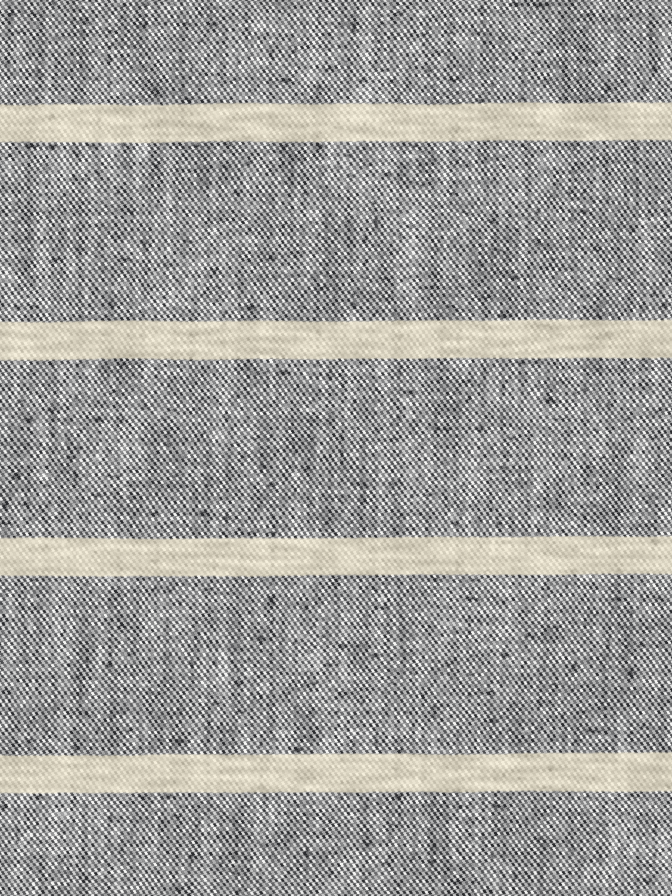
Write a WebGL 1 fragment shader that draws this texture.

```glsl
precision highp float;
// Plain-woven cloth: pale warp over dark weft, crossed by four cream bands.
// A product of cosines makes the checkered weave; gradient noise bends the
// threads and adds streaks, slubs, flecks and uneven wear.

uniform vec2 u_resolution;

const float PI = 3.14159265;

// Layout, in fractions of the canvas
const vec2 THREADS = vec2(216.0, 230.0);   // warp ends across, weft picks up
const float BAND_PERIOD = 0.242;
const float BAND_FIRST = 0.137;            // centre of the lowest band
const float BAND_HALF = 0.0212;
const float BAND_SOFT = 0.0016;
const float BAND_WAVER = 0.0022;
const float BAND_TILT = 0.002;

// Thread character
const float THREAD_BEND = 0.75;            // in thread widths
const float STITCH_LEAN = 0.16;
const float STITCH_SHARP = 0.34;           // smaller is crisper
const float WARP_STREAK = 0.20;
const float WEFT_STREAK = 0.16;
const float BLOTCH = 0.10;
const float GRAIN = 0.24;
const float FLECK = 0.36;
const float CREASE = 0.12;

// Colours
const vec3 DARK_WEFT = vec3(0.235, 0.238, 0.248);
const vec3 PALE_WARP = vec3(0.925, 0.925, 0.920);
const vec3 CREAM_SHADE = vec3(0.665, 0.640, 0.570);
const vec3 CREAM_LIGHT = vec3(0.935, 0.910, 0.835);

float hash(vec2 p) {
  vec3 q = fract(vec3(p.xyx) * 0.1031);
  q += dot(q, q.yzx + 33.33);
  return fract((q.x + q.y) * q.z);
}

vec2 gradient(vec2 cell) {
  float angle = 2.0 * PI * hash(cell);
  return vec2(cos(angle), sin(angle));
}

float noise(vec2 p) {
  vec2 i = floor(p), f = fract(p);
  vec2 w = f * f * f * (f * (f * 6.0 - 15.0) + 10.0);
  vec2 e = vec2(1.0, 0.0);
  float low = mix(dot(gradient(i), f),
                  dot(gradient(i + e.xy), f - e.xy), w.x);
  float high = mix(dot(gradient(i + e.yx), f - e.yx),
                   dot(gradient(i + e.xx), f - e.xx), w.x);
  return mix(low, high, w.y);
}

// Coverage of the repeating cream bands, with slightly wavering edges
float bandMask(vec2 uv) {
  float y = uv.y - BAND_FIRST - BAND_TILT * (uv.x - 0.5);
  y += BAND_WAVER * noise(vec2(uv.x * 7.0, uv.y * 9.0));
  y += 0.5 * BAND_WAVER * noise(vec2(uv.x * 90.0, uv.y * 20.0));
  float d = abs(mod(y + 0.5 * BAND_PERIOD, BAND_PERIOD) - 0.5 * BAND_PERIOD);
  return 1.0 - smoothstep(-BAND_SOFT, BAND_SOFT, d - BAND_HALF);
}

// Signed weave height: positive on warp stitches, negative on weft stitches
float weave(vec2 q) {
  q.x += STITCH_LEAN * sin(2.0 * PI * q.y);
  float s = cos(PI * q.x) * cos(PI * q.y);
  float crisp = s * (1.0 + STITCH_SHARP) / (abs(s) + STITCH_SHARP);
  vec2 cell = floor(q + 0.5);
  float gain = mix(0.5, 1.15, hash(cell + 17.0));
  float tint = (hash(cell + 71.0) - 0.5) * 2.0 * GRAIN;
  return crisp * gain + 2.0 * tint * abs(s);
}

// Distance to a short segment from a to b
float segment(vec2 p, vec2 a, vec2 b) {
  vec2 ab = b - a;
  return length(p - a - ab * clamp(dot(p - a, ab) / dot(ab, ab), 0.0, 1.0));
}

void main() {
  vec2 uv = gl_FragCoord.xy / u_resolution;

  // Bent thread grid
  vec2 bend = vec2(noise(uv * vec2(13.0, 17.0) + 5.0),
                   noise(uv * vec2(15.0, 19.0) + 47.0));
  float stitch = weave(uv * THREADS + THREAD_BEND * bend);

  // Irregular yarn and wear
  float warpStreak = noise(uv * vec2(105.0, 9.0) + 11.0)
                   + 0.5 * noise(uv * vec2(38.0, 4.0) + 83.0);
  float weftStreak = noise(uv * vec2(14.0, 125.0) + 29.0);
  float blotch = noise(uv * vec2(5.0, 7.0) + 3.0)
               + 0.6 * noise(uv * vec2(17.0, 22.0) + 61.0);
  float slub = noise(uv * vec2(58.0, 95.0) + 137.0);
  float fleck = smoothstep(0.34, 0.56, -slub) * 0.6
              - smoothstep(0.32, 0.54, slub);
  float fold = segment(uv + 0.006 * bend, vec2(0.31, 0.105), vec2(0.44, 0.025));
  float crease = 1.0 - smoothstep(0.001, 0.005, fold);

  // Shade ground and bands with the same weave
  float wear = WARP_STREAK * warpStreak + WEFT_STREAK * weftStreak
             + BLOTCH * blotch + FLECK * fleck - CREASE * crease;
  float groundShade = 0.5 + 0.47 * stitch + wear;
  float bandShade = 0.66 + 0.27 * stitch + 0.75 * wear + 0.32 * weftStreak;
  vec3 ground = mix(DARK_WEFT, PALE_WARP, clamp(groundShade, -0.1, 1.05));
  vec3 band = mix(CREAM_SHADE, CREAM_LIGHT, clamp(bandShade, -0.15, 1.1));

  gl_FragColor = vec4(mix(ground, band, bandMask(uv)), 1.0);
}
```
